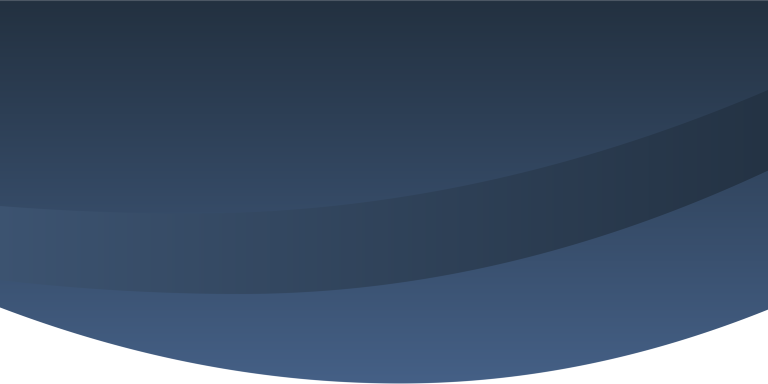
Write a Shadertoy shader that draws this background.

```glsl
const vec3 NIGHT = vec3(0.135, 0.190, 0.250);
const vec3 STEEL = vec3(0.268, 0.375, 0.525);
const vec3 BAND_LIGHT = vec3(0.235, 0.325, 0.440);
const vec3 BAND_DARK = vec3(0.140, 0.198, 0.265);
const vec3 PAPER = vec3(1.0);

// Height of a shallow curve with separate bends left and right of its low point
float bowl(float x, vec2 low, float leftBend, float rightBend) {
    float d = x - low.x;
    return low.y + d * d * (d < 0.0 ? leftBend : rightBend);
}

// Smooth coverage of the region above an edge
float above(float y, float edge, float pixel) {
    return smoothstep(-0.7 * pixel, 0.7 * pixel, y - edge);
}

void mainImage(out vec4 fragColor, in vec2 fragCoord) {
    vec2 p = fragCoord / iResolution.xy * vec2(2.0, 1.0);
    float pixel = 1.0 / iResolution.y;

    float bandTop = bowl(p.x, vec2(0.495, 0.444), 0.080, 0.142);
    float bandBase = bowl(p.x, vec2(0.625, 0.2344), 0.093, 0.170);
    float rim = bowl(p.x, vec2(1.042, 0.0013), 0.1824, 0.2097);

    // Vertical body gradient
    vec3 color = mix(STEEL, NIGHT, p.y);

    // Sweeping band, shaded from left to right
    vec3 bandColor = mix(BAND_LIGHT, BAND_DARK, p.x * 0.5);
    float band = above(p.y, bandBase, pixel) * (1.0 - above(p.y, bandTop, pixel));
    color = mix(color, bandColor, band);

    // Thin highlight along the top
    color = mix(color, PAPER, 0.2 * above(p.y, 0.9974, pixel));

    // Curved lower rim
    color = mix(PAPER, color, above(p.y, rim, pixel));
    fragColor = vec4(color, 1.0);
}
```
